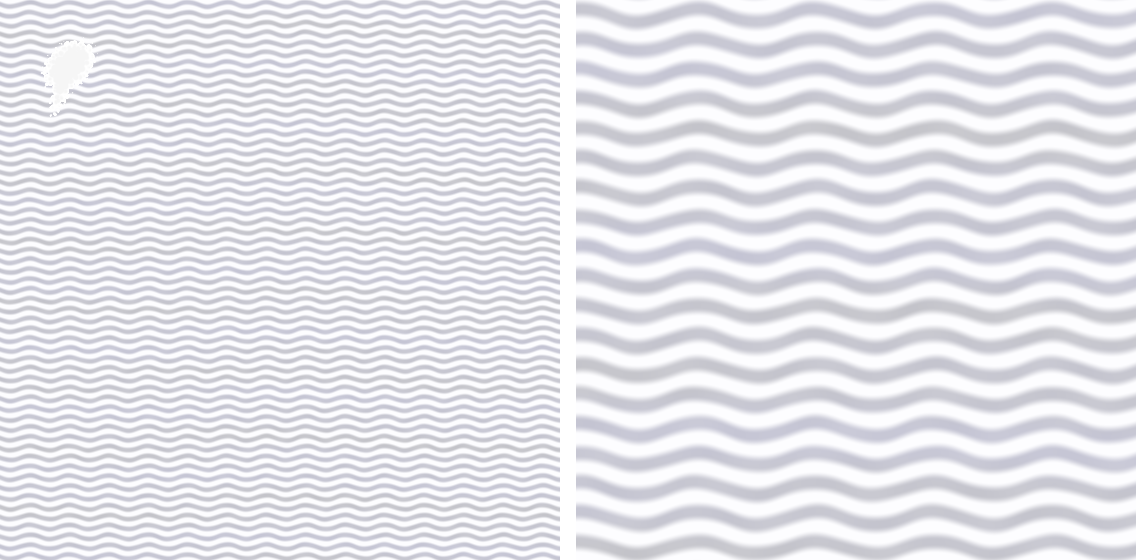
Left: the whole. Right: its middle third, enlarged.
Give the GLSL for this pattern, as a three.js fragment shader.

```glsl
varying vec2 vUv;

const float TAU = 6.2831853;
const float WAVES_ACROSS = 14.2;
const float LINES_UP = 56.8;
const float CREST_PHASE = 0.76;     // fraction of a wave at which it peaks
const float LINE_PHASE = 0.35;      // fraction of a row at which a line lies
const float AMPLITUDE = 0.0038;
const float LINE_CORE = 0.08;       // half widths, in rows
const float LINE_EDGE = 0.385;
const float WOBBLE = 0.025;         // unevenness of the line height, in rows
const float FADE = 0.1;             // unevenness of the ink strength

const vec3 PAPER = vec3(0.992, 0.992, 1.0);
const vec3 INK_GREY = vec3(0.765, 0.765, 0.785);
const vec3 INK_LAVENDER = vec3(0.77, 0.77, 0.83);
const vec3 PATCH = vec3(0.965, 0.965, 0.966);

const vec2 PATCH_CENTER = vec2(0.123, 0.883);
const vec2 PATCH_RADII = vec2(0.052, 0.036);
const vec2 PATCH_AXIS = vec2(0.72, 0.694);
const vec2 TAIL_START = vec2(0.114, 0.855);
const vec2 TAIL_END = vec2(0.095, 0.798);
const float PATCH_ROUGHNESS = 0.014;
const float PATCH_GRAIN = 130.0;

vec2 hash2(vec2 p) {
  return fract(sin(vec2(dot(p, vec2(127.1, 311.7)), dot(p, vec2(269.5, 183.3)))) * 43758.5);
}

// Distance to the nearest scattered point
float cellular(vec2 p) {
  vec2 cell = floor(p);
  float nearest = 2.0;
  for (int j = -1; j <= 1; j++) {
    for (int i = -1; i <= 1; i++) {
      vec2 neighbor = cell + vec2(float(i), float(j));
      nearest = min(nearest, length(neighbor + hash2(neighbor) - p));
    }
  }
  return nearest;
}

// Rotated ellipse joined to a tapering tail
float patchDistance(vec2 p) {
  vec2 q = p - PATCH_CENTER;
  q = vec2(dot(q, PATCH_AXIS), dot(q, vec2(-PATCH_AXIS.y, PATCH_AXIS.x)));
  float body = (length(q / PATCH_RADII) - 1.0) * PATCH_RADII.y;
  vec2 tail = TAIL_END - TAIL_START;
  float along = clamp(dot(p - TAIL_START, tail) / dot(tail, tail), 0.0, 1.0);
  float taper = length(p - TAIL_START - along * tail) - mix(0.022, 0.004, along);
  return min(body, taper);
}

vec3 wavyLines(vec2 p) {
  float wave = AMPLITUDE * cos(TAU * (p.x * WAVES_ACROSS - CREST_PHASE));
  float rowCoord = (p.y - wave) * LINES_UP - LINE_PHASE;
  float row = floor(rowCoord + 0.5);

  // Small drifts along and between rows
  float drift = sin(p.x * 97.0 + row * 2.3) + sin(p.x * 211.0 - row * 1.7);
  float offset = abs(rowCoord - row + 0.5 * WOBBLE * drift);
  float ink = 1.0 - smoothstep(LINE_CORE, LINE_EDGE, offset);
  ink *= 1.0 - FADE * (0.5 + 0.25 * (sin(p.x * 143.0 + row * 4.1) + sin(p.x * 61.0 - row * 2.9)));

  // Bands of cooler and more neutral ink
  float tint = 0.55 + 0.3 * sin(p.y * 52.0 + 0.8 * sin(p.x * 9.0)) + 0.2 * sin(p.y * 119.0 + p.x * 7.0);
  vec3 inkColor = mix(INK_GREY, INK_LAVENDER, clamp(tint, 0.0, 1.0));
  return mix(PAPER, inkColor, ink);
}

void main() {
  vec3 color = wavyLines(vUv);

  // Worn patch with a ragged white rim
  float ragged = patchDistance(vUv) + PATCH_ROUGHNESS * (cellular(vUv * PATCH_GRAIN) - 0.45);
  color = mix(color, vec3(1.0), 1.0 - smoothstep(-0.001, 0.0015, ragged));
  color = mix(color, PATCH, 1.0 - smoothstep(-0.012, -0.003, ragged));

  gl_FragColor = vec4(color, 1.0);
}
```
